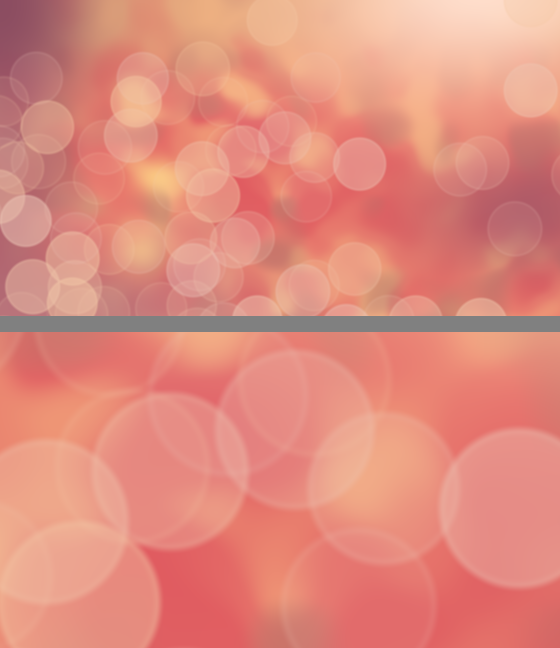
Top: the whole. Bottom: its middle third, enlarged.
A Shadertoy shader for this background:

```glsl
// Warm coral bokeh: translucent light discs over a heavily blurred backdrop.

vec3 hash3(vec2 cell) {
    vec3 h = fract(vec3(cell.xyx) * vec3(0.1031, 0.1030, 0.0973));
    h += dot(h, h.yxz + 33.33);
    return fract((h.xxy + h.yzz) * h.zyx);
}

// Soft elliptical falloff: 1 at the centre, near 0 past the radius
float glow(vec2 p, vec2 centre, vec2 radius) {
    vec2 d = (p - centre) / radius;
    return exp(-1.6 * dot(d, d));
}

// Cellular noise whose cell values melt together like defocused blobs
vec2 meltedCells(vec2 p) {
    vec2 base = floor(p), sum = vec2(0.0);
    float total = 0.0;
    for (int j = -2; j <= 2; j++)
    for (int i = -2; i <= 2; i++) {
        vec2 cell = base + vec2(i, j);
        vec3 h = hash3(cell + 71.0);
        vec2 d = p - cell - 0.2 - 0.6 * h.xy;
        float weight = exp(-2.6 * dot(d, d));
        sum += weight * vec2(h.z, fract(h.x * 17.0 + h.y * 5.0));
        total += weight;
    }
    return sum / total;
}

// Broad colour fields plus smaller blurred patches
vec3 backdrop(vec2 p) {
    vec3 c = vec3(0.92, 0.49, 0.43);
    c = mix(c, vec3(0.90, 0.67, 0.49), 0.95 * smoothstep(0.58, 0.92, p.y));
    c = mix(c, vec3(0.86, 0.31, 0.36), 0.75 * glow(p, vec2(0.75, 0.55), vec2(0.45, 0.25)));

    // Mottling, calmer toward the bright top
    vec2 n = 0.55 * meltedCells(p * 8.0 + 3.0) + 0.45 * meltedCells(p.yx * 13.0 + 9.0);
    float calm = 1.0 - 0.6 * smoothstep(0.65, 1.0, p.y);
    c = mix(c, vec3(0.97, 0.73, 0.51), 0.85 * calm * smoothstep(0.46, 0.74, n.x));
    c = mix(c, vec3(0.87, 0.32, 0.36), 0.60 * calm * (1.0 - smoothstep(0.22, 0.50, n.x)));
    c = mix(c, vec3(0.70, 0.46, 0.41), 0.55 * calm * smoothstep(0.50, 0.78, n.y));

    // Mauve shade along the left, lower left and right
    c = mix(c, vec3(0.64, 0.35, 0.42), 0.80 * (1.0 - smoothstep(0.0, 0.34, p.x)));
    c = mix(c, vec3(0.52, 0.28, 0.37), 0.85 * glow(p, vec2(0.0, 0.98), vec2(0.36, 0.38)));
    c = mix(c, vec3(0.70, 0.43, 0.47), 0.85 * glow(p, vec2(0.25, 0.0), vec2(0.65, 0.27)));
    c = mix(c, vec3(0.66, 0.34, 0.40), 0.90 * glow(p, vec2(1.68, 0.33), vec2(0.42, 0.24)));

    // Golden lights and the pale upper-right glare
    c = mix(c, vec3(0.99, 0.82, 0.52), 0.85 * glow(p, vec2(0.51, 0.44), vec2(0.10, 0.08)));
    c = mix(c, vec3(0.98, 0.78, 0.52), 0.75 * glow(p, vec2(0.45, 0.21), vec2(0.11, 0.10)));
    c = mix(c, vec3(0.97, 0.69, 0.58), 0.80 * glow(p, vec2(1.42, 0.84), vec2(0.60, 0.30)));
    return mix(c, vec3(1.0, 0.88, 0.81), 0.95 * glow(p, vec2(1.52, 1.02), vec2(0.58, 0.28)));
}

// One layer of scattered discs, crowded toward the lower left
vec3 addDiscs(vec3 c, vec2 p, float seed) {
    vec2 grid = p / 0.155 + seed * 0.37, base = floor(grid);
    for (int j = -1; j <= 1; j++)
    for (int i = -1; i <= 1; i++) {
        vec2 cell = base + vec2(i, j);
        vec3 place = hash3(cell + seed * 19.0);
        vec3 look = hash3(cell + seed * 43.0 + 7.0);
        vec2 centre = (cell + 0.1 + 0.8 * place.xy - seed * 0.37) * 0.155;

        float density = mix(0.74, 0.30, smoothstep(0.70, 1.30, centre.x));
        density *= 1.0 - 0.92 * smoothstep(0.58, 0.88, centre.y);
        float shown = step(place.z, density);

        // Faint fill with a thin, barely brighter rim
        float edge = length(p - centre) - mix(0.080, 0.088, look.x);
        float inside = 1.0 - smoothstep(-0.005, 0.005, edge);
        float rim = inside * smoothstep(-0.011, -0.002, edge);
        float strength = 0.10 + 0.42 * pow(look.y, 3.5);
        float alpha = shown * (inside * strength + 0.09 * rim);

        vec3 peach = mix(vec3(0.96, 0.78, 0.62), vec3(0.92, 0.78, 0.74), look.z);
        c = mix(c, peach, alpha);
    }
    return c;
}

void mainImage(out vec4 fragColor, in vec2 fragCoord) {
    vec2 p = fragCoord / iResolution.y;
    p.x *= 1.7778 * iResolution.y / iResolution.x;

    vec3 c = backdrop(p);
    for (int layer = 1; layer <= 2; layer++)
        c = addDiscs(c, p, float(layer));

    fragColor = vec4(c, 1.0);
}
```
